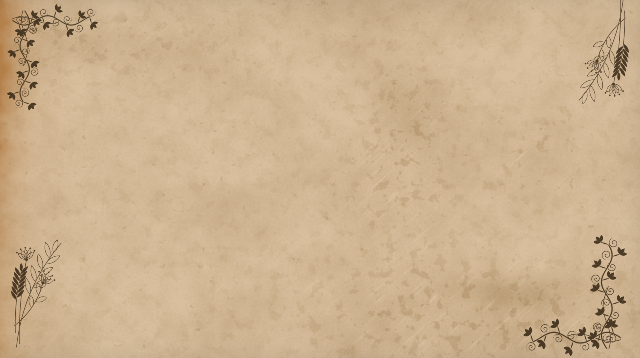
Reproduce this texture procedurally as a WebGL 2 fragment shader.

```glsl
#version 300 es
precision highp float;
uniform vec2 u_resolution;
out vec4 fragColor;

vec2 gradientAt(vec2 cell) {
  vec3 h = fract(cell.xyx * vec3(0.1031, 0.103, 0.0973));
  h += dot(h, h.yzx + 33.33);
  float a = 6.2832 * fract((h.x + h.y) * h.z);
  return vec2(cos(a), sin(a));
}

float gradientNoise(vec2 p) {
  vec2 i = floor(p), f = fract(p), o = vec2(0, 1);
  vec2 u = f * f * f * (f * (f * 6.0 - 15.0) + 10.0);
  float low = mix(dot(gradientAt(i), f), dot(gradientAt(i + o.yx), f - o.yx), u.x);
  float high = mix(dot(gradientAt(i + o), f - o), dot(gradientAt(i + 1.0), f - 1.0), u.x);
  return mix(low, high, u.y);
}

float fbm(vec2 p) {
  float sum = 0.0, amp = 0.6;
  for (int i = 0; i < 5; i++) {
    sum += amp * gradientNoise(p);
    p = mat2(1.6, 1.2, -1.2, 1.6) * p + 7.3;
    amp *= 0.55;
  }
  return sum;
}

float glow(vec2 p, vec2 centre, vec2 radius) {
  vec2 d = (p - centre) / radius;
  return exp(-dot(d, d));
}

float leaf(vec2 p, vec2 base, vec2 tip, float halfWidth) {
  vec2 axis = tip - base;
  float len = length(axis);
  axis /= len;
  p -= base;
  float x = dot(p, axis), t = x / len;
  float y = abs(p.x * axis.y - p.y * axis.x);
  return max(y - 4.0 * halfWidth * t * (1.0 - t), abs(x - 0.5 * len) - 0.5 * len);
}

// Bowed stem with alternating leaves, solid or outlined
float branch(vec2 p, vec2 a, vec2 b, float bow, int count, float size, bool solid) {
  vec2 axis = b - a;
  float len = length(axis);
  axis /= len;
  vec2 s = vec2(dot(p - a, axis), dot(p - a, vec2(-axis.y, axis.x)));
  float x = s.x / len;
  float d = max(abs(s.y - 4.0 * bow * x * (1.0 - x)) - 0.08, abs(s.x - 0.5 * len) - 0.5 * len);
  for (int i = 0; i < count; i++) {
    float t = mix(0.48, 0.9, float(i) / float(count - 1));
    float side = i == count - 1 ? 0.1 : (i % 2 == 0 ? 0.6 : -0.6);
    vec2 base = vec2(t * len, 4.0 * bow * t * (1.0 - t));
    float e = leaf(s, base, base + size * vec2(0.8, side), solid ? 0.42 : 0.65);
    d = min(d, solid ? e : abs(e) - 0.06);
  }
  return d;
}

float bloom(vec2 p, vec2 centre, float heading) {
  float d = length(p - centre) - 0.4;
  for (int i = 0; i < 5; i++) {
    float a = heading + 0.42 * float(i - 2);
    vec2 dir = vec2(sin(a), cos(a));
    d = min(d, abs(leaf(p, centre, centre + 2.9 * dir, 0.55)) - 0.06);
    d = min(d, length(p - centre - 3.3 * dir) - 0.22);
  }
  return d;
}

float sprig(vec2 p) {
  float d = branch(p, vec2(4.6, 3), vec2(17, 32), 2.4, 8, 4.6, false);
  d = min(d, branch(p, vec2(4.3, 7), vec2(6.4, 26), 0.7, 13, 3.0, true));
  d = min(d, branch(p, vec2(5.4, 4), vec2(7.4, 27.5), 0.6, 0, 1.0, false));
  d = min(d, branch(p, vec2(4.0, 9), vec2(12, 21), -1.2, 4, 3.4, false));
  d = min(d, bloom(p, vec2(7.4, 27.5), -0.1));
  return min(d, bloom(p, vec2(12, 21), 0.5));
}

// Winding stem along y with buds on one side and curls on the other
float vineArm(vec2 p, float len, int count) {
  float d = abs(p.x - 1.3 * sin(0.48 * p.y)) * 0.85 - 0.13;
  d = min(d, abs(p.x + 0.9 * sin(0.4 * p.y + 0.6)) + max(p.y - 0.6 * len, 0.0) - 0.08);
  d = max(d, abs(p.y - 0.5 * len) - 0.5 * len);
  for (int i = 0; i < count; i++) {
    float y = len * mix(0.08, 1.0, float(i) / float(count - 1));
    float side = i % 2 == 0 ? 1.0 : -1.0;
    vec2 base = vec2(1.3 * sin(0.48 * y), y);
    vec2 bud = base + vec2(1.9 * side, 0.6);
    d = min(d, leaf(p, base, bud, 0.13));
    for (int k = -1; k <= 1; k++) {
      float a = 0.7 * side + 0.85 * float(k);
      d = min(d, leaf(p, bud, bud + 1.8 * vec2(sin(a), cos(a)), 0.42));
    }
    vec2 c = p - base + vec2(1.3 * side, -0.4);
    float turn = length(c) / 0.75 - side * atan(c.y, c.x) / 6.2832;
    d = min(d, max(abs(fract(turn) - 0.5) * 0.75 - 0.07, length(c) - 1.2));
  }
  return d;
}

float vine(vec2 p) {
  return min(vineArm(p - vec2(3.4, 0), 25.5, 9), vineArm(p.yx - vec2(2.7, 0), 21.5, 7));
}

void main() {
  float pixel = 100.0 / u_resolution.y;
  vec2 p = gl_FragCoord.xy * pixel;
  float width = u_resolution.x * pixel;

  // Broad stains and pale clearings
  float shade = 0.17 + 0.3 * fbm(p * 0.045) + 0.2 * fbm(p * 0.17 + 31.0);
  shade += 0.2 * glow(p, vec2(28, 87), vec2(26, 5)) + 0.2 * glow(p, vec2(113, 66), vec2(13, 13));
  shade += 0.45 * glow(p, vec2(143, 18), vec2(13, 5)) + 0.15 * glow(p, vec2(135, 6), vec2(40, 11));
  shade += 0.12 * glow(p, vec2(62, 39), vec2(13, 9)) + 0.12 * glow(p, vec2(121, 95), vec2(20, 8));
  shade -= 0.12 * glow(p, vec2(33, 63), vec2(22, 13)) + 0.1 * glow(p, vec2(92, 65), vec2(14, 14));
  shade -= 0.1 * glow(p, vec2(38, 22), vec2(25, 18)) + 0.1 * glow(p, vec2(144, 85), vec2(18, 12));

  // Flaked wear, gathered on the right and along a diagonal crease
  vec2 crease = mat2(0.74, -0.67, 0.67, 0.74) * (p - vec2(149, 60));
  float worn = glow(p, vec2(112, 55), vec2(13, 25)) + glow(crease, vec2(0), vec2(16, 3));
  worn += glow(p, vec2(130, 12), vec2(45, 15)) + 0.6 * glow(p, vec2(25, 88), vec2(35, 9));
  shade += (0.1 + 0.25 * worn) * smoothstep(0.08, 0.26, fbm(p * 0.28 + 11.0));
  shade += 0.28 * smoothstep(0.3, 0.44, fbm(p * vec2(0.36, 0.45) + 57.0));

  // Pale scratches and paper grain
  float scratch = gradientNoise(crease * vec2(0.09, 1.7) + 5.0);
  shade -= 0.22 * min(worn, 1.0) * smoothstep(0.28, 0.5, scratch);
  shade += 0.09 * gradientNoise(p * 1.35) + 0.07 * gradientNoise(p * 2.3 + 19.0);
  vec3 colour = mix(vec3(0.85, 0.75, 0.62), vec3(0.68, 0.56, 0.40), clamp(shade, 0.0, 1.0));

  // Amber burn on the left edge, strongest at the top
  float burn = exp(-p.x / 5.0) * (0.35 + 0.5 * smoothstep(25.0, 95.0, p.y));
  burn *= 1.0 + 0.9 * fbm(p * 0.13 + 3.0);
  colour = mix(colour, vec3(0.68, 0.45, 0.22), clamp(burn, 0.0, 0.8));
  float border = min(min(width - p.x, p.y), 100.0 - p.y);
  colour *= 1.0 - 0.05 * exp(-border / 3.0);

  // Inked corners
  float ink = min(vine(vec2(p.x - 3.5, 97.0 - p.y)),
                  1.14 * vine(vec2(width - 5.4 - p.x, p.y - 2.6) / 1.14));
  ink = min(ink, min(sprig(p), sprig(vec2(width - p.x, 104.0 - p.y))));
  float coverage = 1.0 - smoothstep(-0.5 * pixel, 0.5 * pixel, ink);
  colour = mix(colour, vec3(0.21, 0.15, 0.08), 0.86 * coverage);
  fragColor = vec4(colour, 1.0);
}
```
